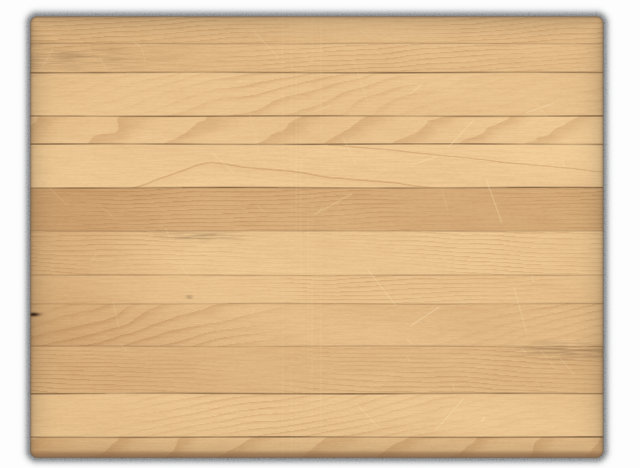
Write a WebGL 2 fragment shader that draws this texture.

```glsl
#version 300 es
precision highp float;
// Worn butcher block: twelve wooden strips in a rounded board with a soft shadow.
// Layered sines bend the growth rings, stretched cellular noise makes the fibres,
// and hashed segments scatter knife scratches over the strips.
uniform vec2 u_resolution;
out vec4 fragColor;

// Strips from top to bottom: lower edge, darkness, lean of the growth rings.
const vec3 STRIPS[12] = vec3[12](
  vec3(.907, .27, .04), vec3(.845, .28, .05), vec3(.752, .13, .28),
  vec3(.692, .08, .85), vec3(.599, .05, -.05), vec3(.506, .52, .02),
  vec3(.412, .12, -.04), vec3(.351, .18, .02), vec3(.260, .26, .26),
  vec3(.159, .42, -.04), vec3(.066, .10, .20), vec3(-.10, .24, .80));

vec2 hash2(vec2 p) {
  vec3 q = fract(p.xyx * vec3(.1031, .1030, .0973));
  q += dot(q, q.yzx + 33.33);
  return fract((q.xx + q.yz) * q.zy);
}

// Distance to the nearest scattered point, about 0 to 1.
float cellular(vec2 p) {
  vec2 cell = floor(p), f = fract(p);
  float nearest = 2.0;
  for (int y = -1; y <= 1; y++)
    for (int x = -1; x <= 1; x++) {
      vec2 o = vec2(x, y);
      vec2 d = o + hash2(cell + o + 50.0) - f;
      nearest = min(nearest, dot(d, d));
    }
  return sqrt(nearest);
}

float waves(vec2 p) {
  float sum = 0.0, amp = .5;
  for (int i = 0; i < 4; i++) {
    sum += amp * sin(p.x + 1.3 * sin(p.y)) * cos(p.y * .8 + .4 * p.x);
    p = mat2(1.5, .8, -.8, 1.5) * p + 2.7;
    amp *= .55;
  }
  return sum;
}

float roundedBox(vec2 p, vec2 halfSize, float r) {
  vec2 d = abs(p) - halfSize + r;
  return length(max(d, 0.0)) + min(max(d.x, d.y), 0.0) - r;
}

float segment(vec2 p, vec2 dir, float halfLen) {
  return length(p - dir * clamp(dot(p, dir), -halfLen, halfLen));
}

float blot(vec2 p, vec2 center, vec2 size) {
  vec2 d = (p - center) / size;
  return exp(-min(dot(d, d), 30.0));
}

vec3 wood(vec2 p, float px) {
  // Find the strip and gather the seams, fainter between the middle strips.
  int id = 0;
  float seam = 0.0;
  for (int i = 0; i < 11; i++) {
    float edge = STRIPS[i].x + .0006 * sin(p.x * 9.0 + float(i) * 4.0);
    if (p.y < edge) id = i + 1;
    float strength = i == 0 || (i > 4 && i < 9) ? .2 : .48;
    strength *= 1.0 + .7 * waves(vec2(p.x * 14.0, i * 5));
    seam = max(seam, strength * (1.0 - smoothstep(.0003, .001 + px, abs(p.y - edge))));
  }
  vec3 strip = STRIPS[id];
  float k = float(id), y = p.y - strip.x, lean = strip.z;

  // Growth rings: each fades in slowly and stops at a sharp edge.
  float density = 110.0 / (1.0 + 20.0 * lean * lean);
  float steep = smoothstep(.4, .8, lean);
  float warp = waves(vec2(p.x * 5.0 + k * 9.1, y * 16.0 + k));
  float h = (y - lean * p.x) * density + warp * mix(1.3, .5, steep) + .1 * waves(p * vec2(35, 60)) + k * .37;
  float f = fract(h);
  float ring = smoothstep(.3, .95, f) * (1.0 - smoothstep(.955, 1.0, f));
  ring *= ring * mix(.5 + .4 * sin(p.x * 6.0 + k * 2.3 + 2.0 * warp), 1.0, steep);

  // Two long growth edges cross the plain strip.
  float bend = .004 * waves(vec2(p.x * 24.0, 3.0));
  float d = p.x - .45;
  float arch = p.y - .65 + (d < 0.0 ? .36 : .115) * (sqrt(d * d + .0006) - .024) + bend;
  float slope = p.y - .682 + .1 * (p.x - .8) + bend * .5;
  float under = .3 * exp(-min(abs(arch) * 90.0, 20.0)) * step(arch, 0.0);
  float longEdges = max(1.0 - smoothstep(.0005, .0032, abs(arch)) + under,
                        (1.0 - smoothstep(.0004, .0025, abs(slope))) * step(.7, p.x));
  if (id == 4) ring = ring * .2 + 1.2 * longEdges;

  // Fibres, pores and broad shade.
  float fibre = cellular(p * vec2(13, 190) + k * 17.0) - .5;
  float fine = cellular(p * vec2(85, 260)) - .5;
  float shade = strip.y + .17 * waves(vec2(p.x * 3.0 + k * 4.0, y * 14.0)) + .15 * fibre + .11 * fine;
  float leftSide = 1.0 - smoothstep(.1, .48, p.x);
  shade += leftSide * (id >= 5 && id <= 8 ? .34 : .06);
  shade += ring * .32;
  vec3 col = mix(vec3(.933, .787, .582), vec3(.755, .575, .385), clamp(shade, -.1, 1.3));

  // Grey stains and a dark knot by the left rim.
  float stain = blot(p, vec2(.43, .495), vec2(.08, .008)) + blot(p, vec2(1.22, .25), vec2(.09, .016))
              + .5 * blot(p, vec2(.12, .875), vec2(.18, .024)) + 1.5 * blot(p, vec2(.405, .365), vec2(.007, .004));
  col = mix(col, vec3(.47, .38, .28), stain * clamp(.3 + .6 * fibre + .2 * waves(p * vec2(40, 90)), 0.0, .6));
  col = mix(col, vec3(.16, .09, .06), .9 * blot(p, vec2(.071, .328), vec2(.013, .004)));
  col = mix(col, vec3(.43, .32, .21), clamp(seam, 0.0, .7));

  // Knife scratches and faint upright wear lines.
  float wear = 0.0;
  for (int i = 0; i < 50; i++) {
    vec2 a = hash2(vec2(i, 21)), b = hash2(vec2(i, 83));
    float angle = (b.x < .65 ? -1.0 : .65) + (hash2(vec2(i, 5)).x - .5) * .8;
    float cut = segment(p - vec2(.1 + 1.15 * a.x, .08 + .86 * a.y), vec2(cos(angle), sin(angle)), .005 + .045 * b.y * b.y);
    wear = max(wear, (1.0 - smoothstep(.0001, .0006 + px, cut)) * (.1 + .28 * a.x * b.x));
  }
  for (int i = 0; i < 7; i++) {
    float x = .6 + .013 * float(i) + .012 * hash2(vec2(i, 3)).x;
    wear += .07 * (1.0 - smoothstep(.0004, .003, abs(p.x - x))) * (.5 + .5 * sin(p.y * 9.0 + float(i)));
  }
  return mix(col, vec3(1.0, .92, .76), min(wear, .6));
}

void main() {
  vec2 p = gl_FragCoord.xy / u_resolution.y;
  float px = 1.0 / u_resolution.y;
  float board = roundedBox(p - vec2(.677, .4935), vec2(.6125, .472), .016);

  // Speckled shadow around the board.
  float speckle = cellular(p * 230.0) - .5;
  float reach = clamp(board / .011, 0.0, 4.0);
  float shadow = exp(-reach * reach) * (.72 + .15 * speckle);
  vec3 ground = mix(vec3(.992), vec3(.36, .37, .38), shadow);

  // Burnished rim and a darker bevel along the bottom.
  float inside = min(board, 0.0);
  vec3 col = wood(p, px);
  col *= 1.0 - .17 * exp(max(inside / .022, -20.0));
  col = mix(col, vec3(.56, .41, .28), .65 * (1.0 - smoothstep(.028, .040, p.y)));
  col = mix(col, vec3(.36, .30, .25), .7 * exp(max(inside / .0025, -20.0)));
  fragColor = vec4(mix(col, ground, smoothstep(-px, px, board)), 1.0);
}
```
